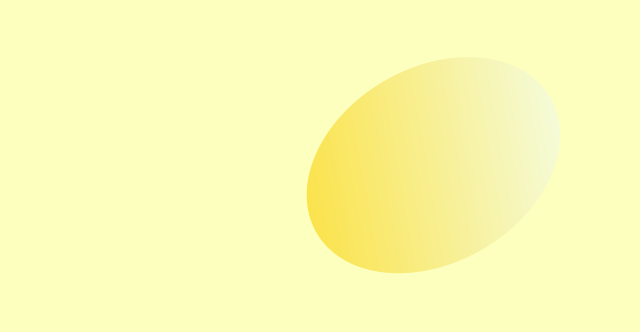
A WebGL 2 fragment shader for this background:

```glsl
#version 300 es
precision highp float;
// A tilted golden ellipse fading to pale cream on a flat light yellow ground.

uniform vec2 u_resolution;
out vec4 outColor;

const vec3 GROUND = vec3(0.992, 1.0, 0.745);
const vec3 GOLD = vec3(0.984, 0.890, 0.300);
const vec3 CREAM = vec3(0.960, 0.985, 0.845);

// Lengths are fractions of the canvas width, measured from its centre.
const vec2 CENTER = vec2(0.1771, -0.0004 + 0.0017);
const vec2 RADII = vec2(0.2109, 0.1523);
const float TILT = radians(30.0);
const float FADE_ANGLE = radians(10.0);
const float FADE_HALF_LENGTH = 0.2045;

vec2 direction(float angle) {
    return vec2(cos(angle), sin(angle));
}

// Coordinates of p in a frame turned by the given angle.
vec2 toFrame(vec2 p, float angle) {
    vec2 axis = direction(angle);
    return vec2(dot(p, axis), dot(p, vec2(-axis.y, axis.x)));
}

// First-order signed distance to an axis-aligned ellipse.
float ellipseDistance(vec2 p, vec2 radii) {
    float k = length(p / radii);
    float slope = length(p / (radii * radii));
    return k * (k - 1.0) / max(slope, 1e-4);
}

// Position along a linear fade, from 0 to 1.
float linearFade(vec2 p, float angle, float halfLength) {
    return clamp(0.5 + 0.5 * dot(p, direction(angle)) / halfLength, 0.0, 1.0);
}

void main() {
    float pixel = 1.0 / u_resolution.x;
    vec2 p = (gl_FragCoord.xy - 0.5 * u_resolution) * pixel - CENTER;

    // Fill and smooth outline of the ellipse
    vec3 fill = mix(GOLD, CREAM, linearFade(p, FADE_ANGLE, FADE_HALF_LENGTH));
    float dist = ellipseDistance(toFrame(p, TILT), RADII);
    float coverage = clamp(0.5 - dist / pixel, 0.0, 1.0);

    outColor = vec4(mix(GROUND, fill, coverage), 1.0);
}
```
